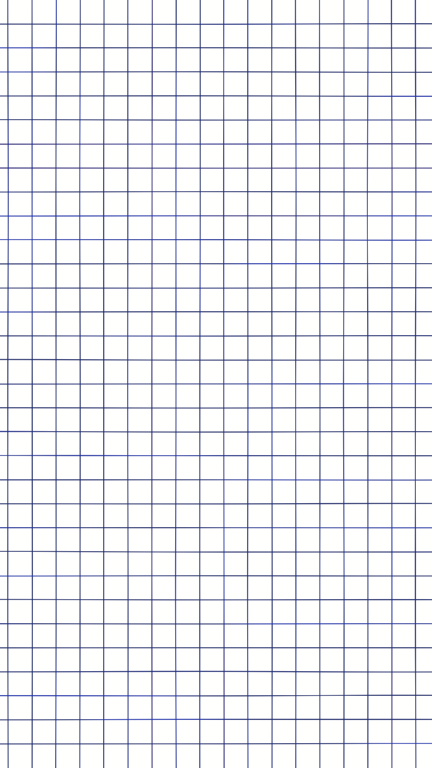
Reproduce this pattern procedurally as a Shadertoy shader.

```glsl
// Squared writing paper: thin blue ink rules on white, 18 columns by 31 rows.
// Each family of rules is a clamped 1D repeat with box-filtered coverage;
// value noise along every rule shifts its ink, weight and position a little.

const float CELLS_ACROSS = 18.0;
const float RULE_WIDTH = 0.04;     // in cells
const float EDGE_PIXELS = 1.3;     // width of the smoothing filter
const vec3 PAPER = vec3(1.0, 1.0, 0.995);
const vec3 NAVY = vec3(0.12, 0.16, 0.40);
const vec3 BLUE = vec3(0.12, 0.19, 0.66);
const vec3 VIOLET = vec3(0.20, 0.15, 0.50);

float hash(vec2 p) {
    return fract(sin(dot(p, vec2(127.1, 311.7))) * 43758.5453);
}

// Smooth noise along one rule, independent for each seed
float noiseAlong(float t, float seed) {
    float i = floor(t);
    float f = smoothstep(0.0, 1.0, t - i);
    return mix(hash(vec2(i, seed)), hash(vec2(i + 1.0, seed)), f);
}

// Index of the rule nearest to a coordinate
float nearestRule(float x, float start, float pitch, float first, float last) {
    return clamp(round((x - start) / pitch), first, last);
}

// Overlap of a rule with a filter window centred at distance d
float ruleCoverage(float d, float width, float window) {
    float overlap = min(d + 0.5 * window, 0.5 * width)
                  - max(d - 0.5 * window, -0.5 * width);
    return max(overlap, 0.0) / window;
}

// Ink colour: navy, drifting to blue along the rule, some rules violet
vec3 inkColor(float along, float seed) {
    float vivid = smoothstep(0.5, 0.95, noiseAlong(along * 0.17, seed));
    float violet = 0.6 * step(0.85, hash(vec2(seed, 5.3)));
    return mix(mix(NAVY, VIOLET, violet), BLUE, vivid);
}

// Lay one rule over the colour below it
vec3 drawRule(vec3 below, float d, float along, float seed, float window) {
    float wobble = 0.03 * (noiseAlong(along * 0.12, seed + 31.0) - 0.5);
    float weight = mix(0.85, 1.15, noiseAlong(along * 0.3, seed + 67.0));
    float ink = ruleCoverage(d + wobble, RULE_WIDTH * weight, window);
    return mix(below, inkColor(along, seed), ink);
}

void mainImage(out vec4 fragColor, in vec2 fragCoord) {
    // Cell units, measured from the top left corner
    float cellsPerPixel = CELLS_ACROSS / iResolution.x;
    vec2 p = vec2(fragCoord.x, iResolution.y - fragCoord.y) * cellsPerPixel;
    float window = EDGE_PIXELS * cellsPerPixel;

    // Vertical rules start a third of a cell in; rows stop short of the edges
    vec2 start = vec2(0.335, 0.0);
    vec2 pitch = vec2(0.9992, 0.9995);
    float column = nearestRule(p.x, start.x, pitch.x, 0.0, 17.0);
    float row = nearestRule(p.y, start.y, pitch.y, 1.0, 31.0);
    vec2 d = p - start - pitch * vec2(column, row);

    vec3 color = drawRule(PAPER, d.x, p.y, column + 3.0, window);
    color = drawRule(color, d.y, p.x, row + 151.0, window);
    fragColor = vec4(color, 1.0);
}
```
